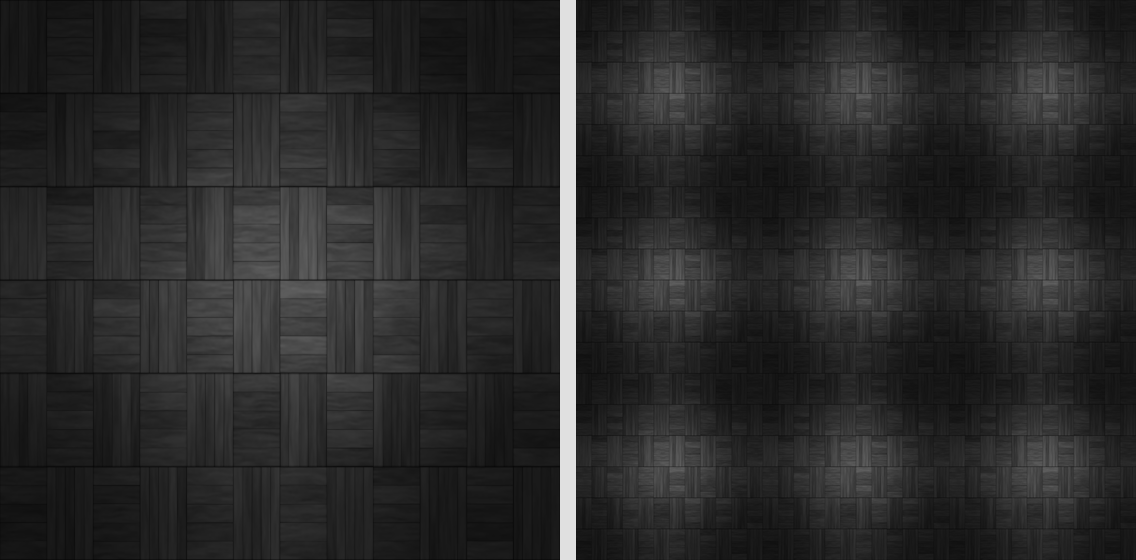
Left, the tile; right, the same tile 3 across and 3 down.
Give the GLSL for this texture, as a Shadertoy shader.

```glsl
// Dark basket-weave parquet: a 12 by 6 checkerboard of blocks, each built of five
// planks that lie flat or stand upright by turns, with streaky grain, thin joints
// and a soft periodic pool of light that is brightest in the middle.

const vec2 BLOCKS = vec2(12.0, 6.0);
const float PLANKS = 5.0;
const vec3 EDGE_COLOUR = vec3(0.087);
const vec3 CENTRE_COLOUR = vec3(0.295);
const float PI = 3.14159;

// Integer hash of a lattice point and a seed, giving 0 to 1
float hash(vec2 p, float seed) {
    uvec3 q = uvec3(ivec3(vec3(p, seed))) * uvec3(1597u, 7919u, 3571u);
    uint h = q.x ^ (q.y << 3) ^ (q.z << 7);
    h = (h ^ (h >> 15)) * 73471u;
    h = (h ^ (h >> 13)) * 91193u;
    h ^= h >> 16;
    return float(h & 65535u) / 65535.0;
}

// Smooth value noise
float noise(vec2 p, float seed) {
    vec2 i = floor(p);
    vec2 f = fract(p);
    f = f * f * (3.0 - 2.0 * f);
    float low = mix(hash(i, seed), hash(i + vec2(1, 0), seed), f.x);
    float high = mix(hash(i + vec2(0, 1), seed), hash(i + vec2(1, 1), seed), f.x);
    return mix(low, high, f.y);
}

// Distance to the nearest whole number
float toWhole(float x) {
    return abs(fract(x + 0.5) - 0.5);
}

// Soft line of a given half width, all in canvas units
float line(float dist, float halfWidth, float blur) {
    return 1.0 - smoothstep(halfWidth - blur, halfWidth + blur, dist);
}

// Streaks stretched along a plank, centred on zero
float grain(float along, float across, float streaks, float seed) {
    float bend = noise(vec2(along * 3.0, across * 6.0), seed + 1.0) - 0.5;
    float y = across * streaks + bend * 1.3;
    float broad = noise(vec2(along * 1.5, y * 0.5), seed + 2.0) - 0.5;
    float fine = noise(vec2(along * 3.5, y), seed + 3.0) - 0.5;
    float fleck = noise(vec2(along * 14.0, y * 1.2), seed + 4.0) - 0.5;
    return 0.18 * broad + 0.20 * fine + 0.06 * fleck;
}

// Light that wraps at the canvas edges
vec3 lightPool(vec2 uv) {
    vec2 s = sin(PI * uv);
    float level = pow(0.5 * dot(s, s), 1.9);
    return mix(EDGE_COLOUR, CENTRE_COLOUR, level);
}

void mainImage(out vec4 fragColor, in vec2 fragCoord) {
    vec2 uv = fragCoord / iResolution.xy;
    float blur = max(0.0012, 0.8 / iResolution.y);

    // Block and its direction
    vec2 p = uv * BLOCKS;
    vec2 block = floor(p);
    vec2 f = fract(p);
    bool flat_ = mod(block.x + block.y, 2.0) < 0.5;
    float along = flat_ ? f.x : f.y;
    float across = flat_ ? f.y : f.x;
    float blockSize = 1.0 / (flat_ ? BLOCKS.y : BLOCKS.x);

    // Plank tone and grain
    float plank = floor(across * PLANKS);
    float seed = 10.0 * (plank + PLANKS * (block.x + BLOCKS.x * block.y));
    float tone = 1.0 + 0.30 * (hash(block, plank + 7.0) - 0.5);
    tone += 0.12 * (hash(block, 31.0) - 0.5);
    tone += grain(along, across, flat_ ? 34.0 : 20.0, seed);

    // Joints: between planks, columns and rows
    float plankGap = toWhole(across * PLANKS) * blockSize / PLANKS;
    vec2 blockGap = vec2(toWhole(p.x), toWhole(p.y)) / BLOCKS;
    float plankDepth = mix(0.08, 0.30, hash(block, plank + 47.0));
    float columnDepth = mix(0.12, 0.32, hash(block, 61.0));
    tone *= 1.0 - plankDepth * line(plankGap, 0.0012, blur);
    tone *= 1.0 - columnDepth * line(blockGap.x, 0.0012, blur);
    tone *= 1.0 - 0.42 * line(blockGap.y, 0.0016, blur);

    fragColor = vec4(lightPool(uv) * tone, 1.0);
}
```
